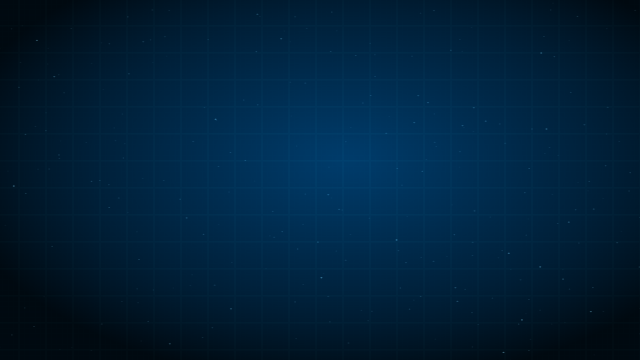
Write a WebGL 2 fragment shader that draws this background.

```glsl
#version 300 es
precision highp float;

uniform vec2 u_resolution;
out vec4 fragColor;

vec3 hash3(vec2 cell) {
    vec3 p = fract(vec3(cell.xyx) * vec3(0.1031, 0.1030, 0.0973));
    p += dot(p, p.yxz + 33.33);
    return fract((p.xxy + p.yzz) * p.zyx);
}

// Coverage of thin lines repeated every "period" canvas heights
float gridLines(vec2 p, float period, float halfWidth, float pixel) {
    vec2 d = abs(fract(p / period + 0.5) - 0.5) * period;
    vec2 cover = 1.0 - smoothstep(vec2(0.0), vec2(halfWidth + 0.5 * pixel), d);
    return max(cover.x, cover.y);
}

// One possible speck per cell, slightly wider than tall
float specks(vec2 p, float size, float density, float radius, float pixel) {
    vec2 cell = floor(p / size);
    vec3 rnd = hash3(cell + 17.0);
    vec3 look = hash3(cell + 91.0);
    vec2 offset = p - (cell + 0.15 + 0.7 * rnd.xy) * size;
    float d = length(offset * vec2(0.75, 1.1));
    float disc = 1.0 - smoothstep(0.0, radius + 0.5 * pixel, d);
    return disc * step(rnd.z, density) * mix(0.2, 1.0, look.x * look.x);
}

void main() {
    vec2 uv = gl_FragCoord.xy / u_resolution;
    vec2 p = gl_FragCoord.xy / u_resolution.y;
    float pixel = 1.0 / u_resolution.y;

    // Elliptical blue glow, falling off faster towards the corners
    float r = length(uv - vec2(0.54, 0.553));
    float outer = max(r - 0.38, 0.0);
    float glow = 0.238 - 0.285 * sqrt(r * r + 0.0006) - 0.45 * outer * outer;
    vec3 color = max(glow, 0.036) * vec3(0.0, 1.0, 1.79);

    // Main grid and a fainter subdivision
    vec2 g = p - vec2(0.0528, 0.028);
    float fade = 0.6 + 1.6 * max(glow, 0.0);
    color += vec3(0.008, 0.036, 0.034) * fade * gridLines(g, 0.075, 0.0013, pixel);
    color += vec3(0.0, 0.003, 0.004) * fade * gridLines(g, 0.015, 0.0008, pixel);

    // Bright specks and fine dust
    float light = specks(p, 0.062, 0.14, 0.0022, pixel);
    light += 0.4 * specks(p + 3.7, 0.036, 0.15, 0.0017, pixel);
    color += vec3(0.22, 0.33, 0.36) * light;

    fragColor = vec4(color, 1.0);
}
```
